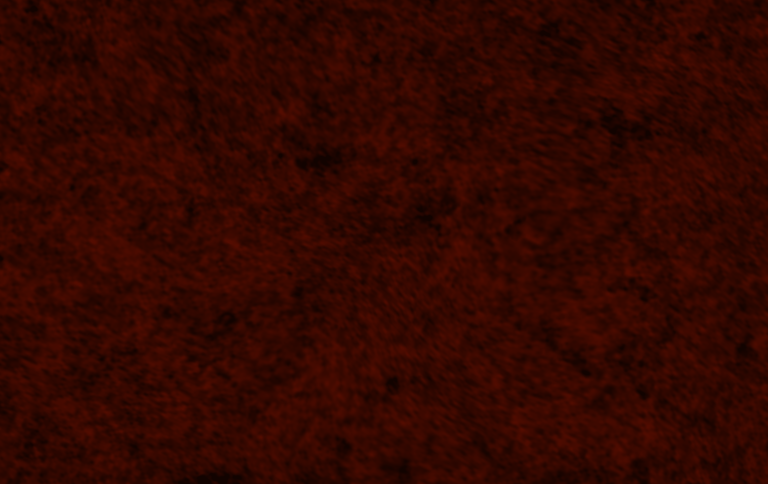
Give the GLSL for this texture, as a Shadertoy shader.

```glsl
// Dark red, softly mottled suede with fine slanted grain and scattered dark smudges.

const vec3  TINT = vec3(1.0, 0.145, 0.004);  // colour per unit of brightness
const float BASE = 0.200;                    // mean brightness
const float LIGHTING_AMOUNT = 0.70;
const float GRAIN_AMOUNT = 0.115;
const float FINE_AMOUNT = 0.085;
const float MOTTLE_AMOUNT = 0.165;
const float SMUDGE_AMOUNT = 0.085;
const vec2  GRAIN_SCALE = vec2(62.0, 98.0);  // cells per canvas height, along and across
const vec2  FINE_SCALE = vec2(105.0, 150.0);
const float MOTTLE_SCALE = 17.0;
const float SMUDGE_SCALE = 15.0;
const float GRAIN_ANGLE = -0.55;             // falls to the right
const float GRAIN_BEND = 0.10;
const vec2  BRIGHTNESS_RANGE = vec2(0.07, 0.33);

float hash(vec2 p) {
    vec3 q = fract(p.xyx * 0.1031);
    q += dot(q, q.yzx + 33.33);
    return fract((q.x + q.y) * q.z);
}

float valueNoise(vec2 p) {
    vec2 cell = floor(p);
    vec2 f = fract(p);
    f = f * f * (3.0 - 2.0 * f);
    float low = mix(hash(cell), hash(cell + vec2(1, 0)), f.x);
    float high = mix(hash(cell + vec2(0, 1)), hash(cell + vec2(1, 1)), f.x);
    return mix(low, high, f.y);
}

mat2 rotation(float angle) {
    float c = cos(angle), s = sin(angle);
    return mat2(c, s, -s, c);
}

// Layered noise, each octave turned to hide the lattice; averages 0.5
float fbm(vec2 p) {
    mat2 turn = 2.03 * rotation(0.65);
    float sum = 0.0, weight = 0.5, total = 0.0;
    for (int i = 0; i < 4; i++) {
        sum += weight * valueNoise(p);
        total += weight;
        weight *= 0.65;
        p = turn * p + 17.3;
    }
    return sum / total;
}

float glow(vec2 uv, vec2 centre, vec2 radius) {
    vec2 d = (uv - centre) / radius;
    return exp(-dot(d, d));
}

// Broad uneven lighting across the canvas
float lighting(vec2 uv) {
    float light = 0.030 * glow(uv, vec2(0.66, 0.24), vec2(0.35, 0.35));
    light += 0.014 * glow(uv, vec2(0.18, 0.55), vec2(0.28, 0.45));
    light -= 0.036 * glow(uv, vec2(0.62, 1.02), vec2(0.30, 0.22));
    light -= 0.026 * glow(uv, vec2(0.05, 1.00), vec2(0.30, 0.22));
    light -= 0.030 * glow(uv, vec2(1.03, 0.15), vec2(0.15, 0.45));
    light -= 0.030 * smoothstep(0.07, 0.0, uv.y);
    return light;
}

void mainImage(out vec4 fragColor, in vec2 fragCoord) {
    vec2 uv = fragCoord / iResolution.xy;
    vec2 p = fragCoord / iResolution.y + 3.0;

    // Slanted grain, its direction bent gently from place to place
    vec2 bend = vec2(valueNoise(p * 3.0), valueNoise(p * 3.0 + 41.0)) - 0.5;
    vec2 along = rotation(-GRAIN_ANGLE) * (p + GRAIN_BEND * bend);
    float grain = valueNoise(along * GRAIN_SCALE) - 0.5;
    float fine = valueNoise(along * FINE_SCALE + 7.0) - 0.5;

    // Cloudy mottling and sparse, ragged dark smudges
    float mottle = fbm(p * MOTTLE_SCALE) - 0.5;
    float smudge = smoothstep(0.61, 0.80, fbm(p * SMUDGE_SCALE + 60.0));

    float brightness = BASE + LIGHTING_AMOUNT * lighting(uv);
    brightness += GRAIN_AMOUNT * grain + FINE_AMOUNT * fine;
    brightness += MOTTLE_AMOUNT * mottle - SMUDGE_AMOUNT * smudge;
    brightness = clamp(brightness, BRIGHTNESS_RANGE.x, BRIGHTNESS_RANGE.y);

    fragColor = vec4(TINT * brightness, 1.0);
}
```
